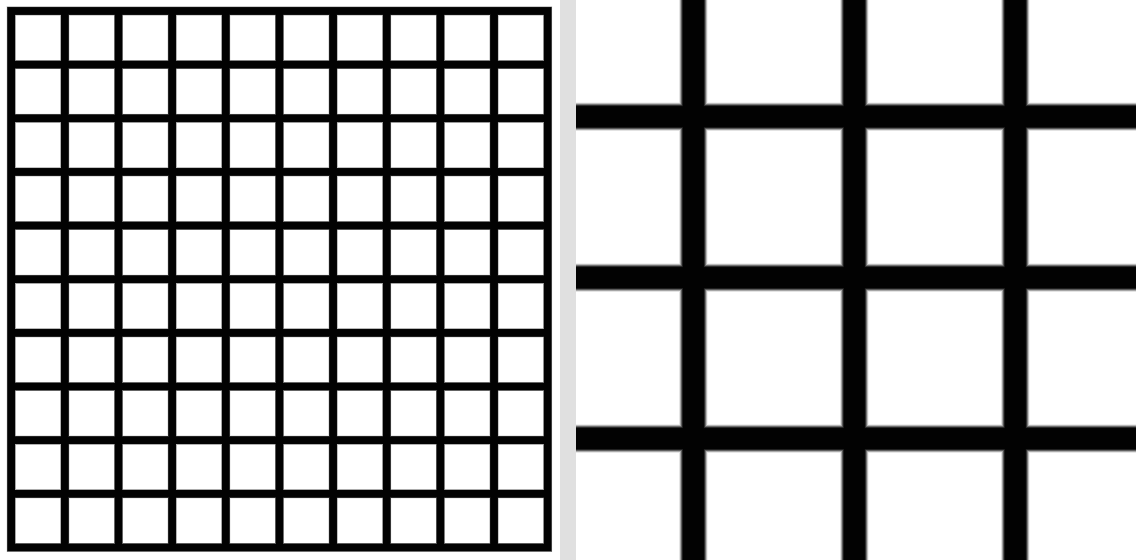
Left, the full canvas; right, a detail of the centre.
Give the GLSL for this pattern, as a Shadertoy shader.

```glsl
// Square grid of ten by ten white cells ruled with thick black lines on white.
#define CELLS 10.0                    // repeats across and down
#define PITCH 0.0958                  // spacing of line centres
#define LINE_WIDTH 0.0147
#define EDGE_SOFTNESS 0.0015          // half width of the blurred line edge
#define GRID_CENTER vec2(-0.001, 0.0014)
#define INK vec3(0.008)
#define PAPER vec3(1.0)

// Signed distance to the ruled lines, clipped to the outer frame.
float gridDistance(vec2 p) {
    float halfSide = 0.5 * CELLS * PITCH;
    vec2 fromCorner = p + halfSide;
    vec2 nearestLine = PITCH * clamp(floor(fromCorner / PITCH + 0.5), 0.0, CELLS);
    vec2 toLine = abs(fromCorner - nearestLine);
    vec2 toFrame = abs(p) - halfSide;
    float ruled = min(toLine.x, toLine.y);
    float frame = max(toFrame.x, toFrame.y);
    return max(ruled, frame) - 0.5 * LINE_WIDTH;
}

void mainImage(out vec4 fragColor, in vec2 fragCoord) {
    // Canvas units, centred on the grid
    float canvasSize = min(iResolution.x, iResolution.y);
    vec2 p = (fragCoord - 0.5 * iResolution.xy) / canvasSize - GRID_CENTER;

    // Soft edge, never thinner than a pixel
    float soft = max(EDGE_SOFTNESS, 0.6 / canvasSize);
    float paperAmount = smoothstep(-soft, soft, gridDistance(p));

    fragColor = vec4(mix(INK, PAPER, paperAmount), 1.0);
}
```
